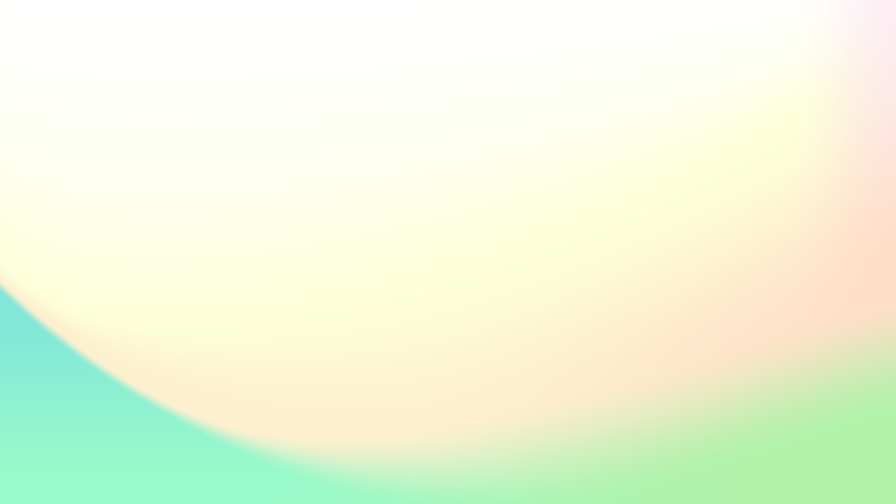
A Shadertoy shader for this background:

```glsl
// Height of the rim between the green ground and the warm glow
float rimHeight(float x) {
    return 0.433 - x * (1.69 + x * (-2.074 + x * (0.1 + x * 0.423)));
}

// Height at which the pale yellow is strongest
float yellowHeight(float x) {
    return 0.34 + 0.55 * x * x + 0.14 * exp(-12.0 * x);
}

vec3 skyColor(vec2 uv, float rim) {
    float crest = yellowHeight(uv.x);

    // White above the crest, peach between crest and rim
    float whiteness = clamp((uv.y - crest) / (1.06 - crest), 0.0, 1.0);
    whiteness = sin(whiteness * 1.5708);
    float warmth = smoothstep(0.0, 0.8, (crest - uv.y) / (crest - rim));
    vec3 peach = mix(vec3(0.992, 0.94, 0.81), vec3(1.0, 0.875, 0.785),
                     smoothstep(0.45, 1.05, uv.x));
    vec3 sky = mix(vec3(0.992, 1.0, 0.855), vec3(1.0), whiteness);
    sky = mix(sky, peach, warmth);

    // Rosy haze along the right side
    vec3 rose = mix(vec3(1.0, 0.87, 0.785), vec3(0.99, 0.93, 0.955),
                    smoothstep(0.45, 1.0, uv.y));
    return mix(sky, rose, smoothstep(0.88, 1.01, uv.x));
}

vec3 groundColor(vec2 uv) {
    vec3 mint = mix(vec3(0.6, 0.98, 0.79), vec3(0.51, 0.9, 0.85),
                    smoothstep(0.0, 0.43, uv.y));
    return mix(mint, vec3(0.69, 0.95, 0.66), smoothstep(0.25, 0.85, uv.x));
}

void mainImage(out vec4 fragColor, in vec2 fragCoord) {
    vec2 uv = fragCoord / iResolution.xy;
    float rim = rimHeight(uv.x);

    // The rim is crisp on the left and dissolves towards the right
    float softness = 0.014 + 0.12 * smoothstep(0.15, 0.7, uv.x);
    float aboveRim = smoothstep(rim - softness, rim + softness, uv.y);

    fragColor = vec4(mix(groundColor(uv), skyColor(uv, rim), aboveRim), 1.0);
}
```
